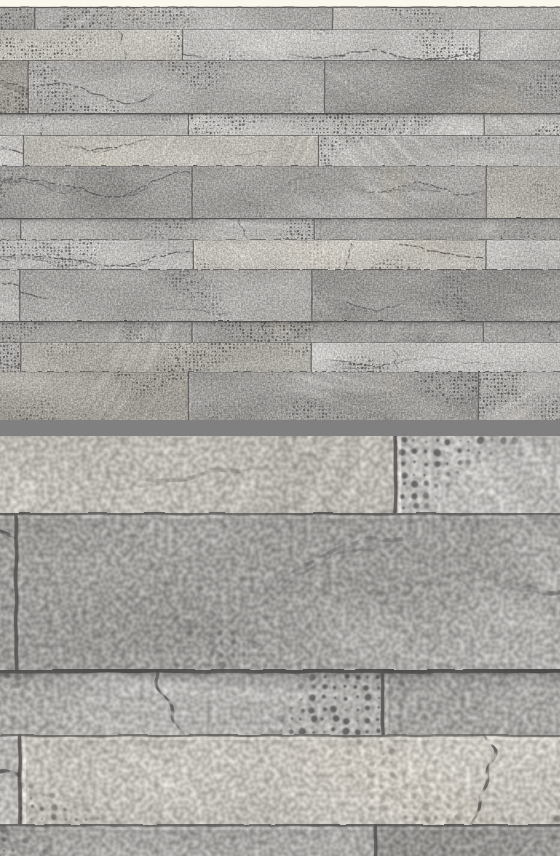
Top: the whole. Bottom: its middle third, enlarged.
Reproduce this texture procedurally as a WebGL 1 fragment shader.

```glsl
precision highp float;
// Split-stone wall cladding: four courses, each a thin, a middle and a tall row of
// long slabs laid in half bond. Slabs get a hashed tone, saw streaks, grain, pores
// and cracks; joints and cast shadows come from distances to the slab edges.

uniform vec2 u_resolution;

#define TOP_BAND 0.0156      // bare strip above the wall, in canvas heights
#define COURSES 3.91         // courses per canvas height
#define PERSPECTIVE 0.0345   // courses tighten slightly downwards
#define THIN_END 0.21        // row limits inside one course
#define MIDDLE_END 0.50
#define JOINT 0.0014         // half width of a joint
#define GRAIN 0.17
#define TONE_SPREAD 0.13
#define CRACKED 0.65         // share of slabs with a long crack
#define STONE vec3(0.697, 0.690, 0.680)
#define JOINT_COLOR vec3(0.30, 0.295, 0.29)
#define BAND_COLOR vec3(0.98, 0.97, 0.93)

float hash(vec2 p) {
  vec3 q = fract(vec3(p.xyx) * 0.1031);
  q += dot(q, q.yzx + 33.33);
  return fract((q.x + q.y) * q.z);
}

float cornerSlope(vec2 cell, vec2 offset) {
  float a = 6.28318 * hash(cell);
  return dot(vec2(cos(a), sin(a)), offset);
}

// Gradient noise, about -0.7 to 0.7
float noise(vec2 p) {
  vec2 i = floor(p), f = fract(p);
  vec2 u = f * f * f * (f * (f * 6.0 - 15.0) + 10.0);
  vec2 e = vec2(1.0, 0.0);
  return mix(mix(cornerSlope(i, f), cornerSlope(i + e, f - e), u.x),
             mix(cornerSlope(i + e.yx, f - e.yx), cornerSlope(i + 1.0, f - 1.0), u.x), u.y);
}

float fbm(vec2 p) {
  float sum = 0.0, amp = 1.0;
  for (int i = 0; i < 4; i++) {
    sum += amp * noise(p);
    p = p * 2.03 + 17.1;
    amp *= 0.5;
  }
  return sum;
}

// Coverage of a line of the given half width at distance d
float line(float d, float halfWidth) {
  float aa = 0.8 / u_resolution.y;
  return 1.0 - smoothstep(halfWidth - aa, halfWidth + aa, abs(d));
}

// Lighter arcs left by the saw
float sawMarks(vec2 s, vec2 q, float pick) {
  float lean = (pick < 0.5 ? -1.0 : 1.0) * (0.5 + 0.5 * fract(pick * 7.0));
  vec2 along = vec2(cos(lean), sin(lean));
  vec2 r = vec2(dot(q, along), dot(q, vec2(-along.y, along.x)));
  r.y += 0.6 * r.x * r.x;
  float bands = noise(vec2(r.x * 5.0, r.y * 50.0) + pick * 90.0);
  return smoothstep(-0.1, 0.5, bands) * smoothstep(-0.1, 0.4, noise(s * 4.0));
}

// Long wandering crack that splits into two strands in places
float longCrack(vec2 q, float slabHeight, vec2 seed) {
  float key = 31.0 * hash(seed + 3.3);
  float path = slabHeight * (0.25 + 0.5 * hash(seed + 5.1) + 0.75 * noise(vec2(q.x * 5.0, key)))
             + 0.007 * noise(vec2(q.x * 42.0, key));
  float gap = 0.035 * max(0.0, noise(vec2(q.x * 9.0, key + 8.5)));
  float reach = smoothstep(-0.15, 0.12, noise(vec2(q.x * 3.2, key + 4.5)));
  float strands = max(line(q.y - path, 0.0017), 0.75 * line(q.y - path - gap, 0.0013));
  float between = step(path, q.y) * step(q.y, path + gap);
  return reach * max(strands, 0.22 * between);
}

// Short crack across a slab
float crossCrack(vec2 q, float slabLength, vec2 seed) {
  float key = 47.0 * hash(seed + 9.7);
  float path = slabLength * (0.15 + 0.7 * hash(seed + 6.4)) + (hash(seed + 2.8) - 0.5) * q.y
             + 0.018 * noise(vec2(q.y * 45.0, key));
  return line(q.x - path, 0.0013) * smoothstep(-0.35, 0.1, noise(vec2(q.y * 30.0, key + 5.5)));
}

// Round pits, one jittered dot per cell
float pores(vec2 s) {
  vec2 g = s * 115.0, cell = floor(g);
  vec2 center = 0.35 + 0.3 * vec2(hash(cell), hash(cell + 41.0));
  float radius = 0.34 * hash(cell + 83.0);
  return 1.0 - smoothstep(radius - 0.15, radius + 0.15, length(fract(g) - center));
}

void main() {
  vec2 p = gl_FragCoord.xy / u_resolution.y;
  vec2 wall = p + 0.0012 * vec2(noise(p * 55.0), noise(p * 45.0 + 9.0));

  // Row: course, kind (0 thin, 1 middle, 2 tall) and distance from its top
  float depth = 1.0 - wall.y - TOP_BAND;
  float course = depth * COURSES * (1.0 + PERSPECTIVE * depth);
  float f = fract(course);
  float kind = step(THIN_END, f) + step(MIDDLE_END, f);
  float top = kind < 0.5 ? 0.0 : (kind < 1.5 ? THIN_END : MIDDLE_END);
  float end = kind < 0.5 ? THIN_END : (kind < 1.5 ? MIDDLE_END : 1.0);
  float row = 3.0 * floor(course) + kind;
  float slabHeight = (end - top) / COURSES;

  // Slab: odd rows shift by half a length
  float slabLength = 0.709 - 0.0017 * row;
  float start = mod(row, 2.0) < 0.5 ? 0.047 + 0.00056 * (row - 8.0) * (row - 8.0)
                                    : 0.460 - 0.0007 * (row - 7.0) * (row - 7.0);
  float x = (wall.x - start) / slabLength;
  vec2 seed = vec2(row + 3.0, floor(x) + 5.0);
  vec2 q = vec2(fract(x) * slabLength, (f - top) / COURSES);
  vec2 s = p + seed * vec2(7.31, 3.17);

  // Stone face
  float tone = kind < 0.5 ? -0.01 : (kind < 1.5 ? 0.035 : -0.035);
  tone += TONE_SPREAD * (hash(seed + 1.7) - 0.5);
  tone += 0.085 * fbm(s * vec2(3.5, 9.0)) + 0.07 * sawMarks(s, q, hash(seed + 12.3)) - 0.015;
  tone += GRAIN * (0.6 * noise(p * 150.0) + noise(p * 263.0 + 5.0));
  tone -= 0.04 * smoothstep(0.2, 0.0, p.y);
  vec3 color = STONE + tone;
  float stain = smoothstep(0.65, 1.0, hash(seed + 8.9)) + smoothstep(0.3, 0.6, noise(s * 6.0));
  color += 0.5 * stain * vec3(0.025, 0.012, -0.02);

  // Wear
  float broken = smoothstep(-0.35, 0.2, noise(p * 140.0 + 3.0));
  float crack = longCrack(q, slabHeight, seed) * step(hash(seed + 4.2), CRACKED) * step(0.5, kind);
  crack = max(crack, crossCrack(q, slabLength, seed) * step(hash(seed + 7.6), 0.45) * step(kind, 1.5));
  float porous = smoothstep(0.12, 0.4, noise(s * vec2(5.0, 8.0) + 2.0) + 0.3 * hash(seed + 15.0) - 0.1);
  color = mix(color, JOINT_COLOR, 0.8 * crack * broken);
  color = mix(color, JOINT_COLOR, 0.75 * porous * pores(s));

  // Edges: lit arris, shadow of the row above, joints
  float lit = line(q.x - 0.0035, 0.0012) * hash(seed + 21.0);
  lit = max(lit, line(q.y - 0.0035, 0.0012) * (kind > 0.5 ? 0.6 : 0.0));
  color += 0.12 * lit;
  float overhang = row < 0.5 ? 0.0 : (kind < 0.5 ? 0.42 : (kind < 1.5 ? 0.06 : 0.14));
  color *= 1.0 - overhang * exp(-q.y / 0.006);
  float sides = line(min(q.x, slabLength - q.x), JOINT);
  float bed = line(q.y, kind < 0.5 ? 0.0032 : 0.0018) * (kind < 0.5 ? 1.0 : 0.75);
  bed *= 0.85 + 0.4 * noise(vec2(p.x * 12.0, row));
  color = mix(color, JOINT_COLOR, clamp(max(0.8 * sides, bed), 0.0, 1.0));

  // Bare strip above the wall
  float aa = 0.8 / u_resolution.y;
  color = mix(color, BAND_COLOR, 1.0 - smoothstep(-aa, aa, depth));
  gl_FragColor = vec4(clamp(color, 0.0, 1.0), 1.0);
}
```
